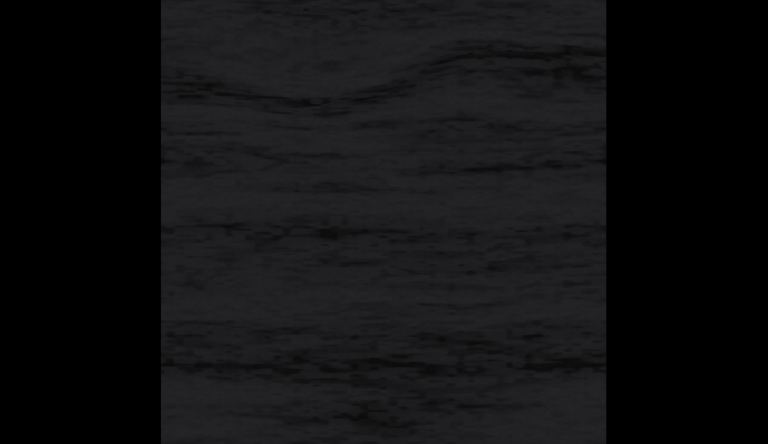
Write a WebGL 1 fragment shader that draws this texture.

```glsl
precision highp float;
// Charcoal wood panel between two black side margins, with horizontal grain.
// Growth rings follow the contours of a warped height field; short pores and
// streaks are stretched value noise. All noise wraps, so the sheet tiles.
uniform vec2 u_resolution;

const float PI = 3.14159265;
const vec3 MARGIN = vec3(0.0);
const vec3 LIGHT_WOOD = vec3(0.136, 0.137, 0.145);
const vec3 DARK_WOOD = vec3(0.050, 0.050, 0.053);
const float PANEL_LEFT = 0.2096;
const float PANEL_RIGHT = 0.7894;

float hash(vec2 cell, float seed) {
  vec3 q = fract(vec3(cell.xyx + seed * 17.3) * vec3(0.1031, 0.1030, 0.0973));
  q += dot(q, q.yzx + 33.33);
  return fract((q.x + q.y) * q.z);
}

// Value noise on a grid of whole cells per unit, wrapping in both directions.
float wrapNoise(vec2 p, vec2 cells, float seed) {
  vec2 g = p * cells;
  vec2 i = floor(g);
  vec2 f = g - i;
  f = f * f * (3.0 - 2.0 * f);
  vec2 a = mod(i, cells);
  vec2 b = mod(i + 1.0, cells);
  float low = mix(hash(a, seed), hash(vec2(b.x, a.y), seed), f.x);
  float high = mix(hash(vec2(a.x, b.y), seed), hash(b, seed), f.x);
  return mix(low, high, f.y);
}

float wrapFbm(vec2 p, vec2 cells, float seed) {
  float sum = 0.0;
  float weight = 0.55;
  for (int i = 0; i < 3; i++) {
    sum += weight * (wrapNoise(p, cells, seed + float(i)) - 0.5);
    cells *= 2.0;
    weight *= 0.45;
  }
  return sum;
}

// Smooth oval swelling that bends the rings into closed loops.
float knotSwell(vec2 p, vec2 center, vec2 size) {
  vec2 d = vec2(p.x - center.x, sin(PI * (p.y - center.y)) / PI) / size;
  return exp(-dot(d, d));
}

// Amount of dark grain at a panel position, 0 to 1.
float grainDarkness(vec2 p) {
  float bend = wrapFbm(p, vec2(3.0, 5.0), 1.0);
  float upper = 0.5 - 0.5 * cos(2.0 * PI * (p.y - 0.33));
  float height = p.y + bend * mix(0.05, 0.12, upper);
  height += 0.085 * knotSwell(p, vec2(0.33, 0.83), vec2(0.30, 0.065));
  height -= 0.050 * knotSwell(p, vec2(0.78, 0.86), vec2(0.20, 0.055));
  vec2 ringPos = vec2(p.x, height);
  vec2 fiberPos = vec2(p.x, mix(p.y, height, 0.35));

  float bands = smoothstep(0.35, 0.85, wrapNoise(ringPos, vec2(2.0, 11.0), 5.0));
  float rings = smoothstep(0.42, 0.88, wrapNoise(ringPos, vec2(3.0, 42.0), 6.0));
  float streaks = smoothstep(0.40, 0.88, wrapNoise(fiberPos, vec2(13.0, 92.0), 7.0));
  float pores = smoothstep(0.45, 0.90, wrapNoise(fiberPos, vec2(46.0, 150.0), 8.0));

  float density = 0.25 + 0.55 * bands + 0.5 * rings;
  return 0.18 * bands + 0.20 * rings + (0.42 * streaks + 0.42 * pores) * density;
}

vec3 woodColor(vec2 p) {
  vec3 color = mix(LIGHT_WOOD, DARK_WOOD, clamp(grainDarkness(p), 0.0, 1.0));
  float mottle = wrapNoise(p, vec2(130.0, 180.0), 9.0) - 0.5;
  return color + 0.012 * mottle;
}

void main() {
  vec2 uv = gl_FragCoord.xy / u_resolution;
  vec2 panel = vec2((uv.x - PANEL_LEFT) / (PANEL_RIGHT - PANEL_LEFT), uv.y);

  // Panel mask with softened vertical edges.
  float soft = 0.001;
  float inside = smoothstep(PANEL_LEFT - soft, PANEL_LEFT + soft, uv.x)
               * (1.0 - smoothstep(PANEL_RIGHT - soft, PANEL_RIGHT + soft, uv.x));

  gl_FragColor = vec4(mix(MARGIN, woodColor(panel), inside), 1.0);
}
```
